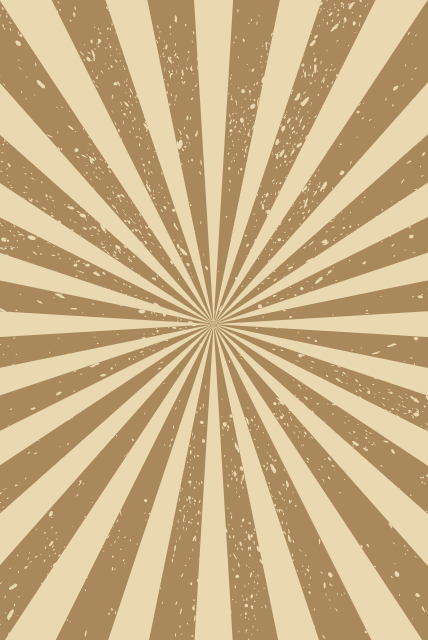
Write a WebGL 2 fragment shader that draws this background.

```glsl
#version 300 es
precision highp float;

uniform vec2 u_resolution;
out vec4 fragColor;

#define CREAM vec3(0.918, 0.851, 0.690)
#define BROWN vec3(0.663, 0.533, 0.361)
#define CENTER vec2(0.499, 0.4935)
#define RAY_COUNT 24.0
#define CREAM_SHARE 0.46
#define SPECK_LAYERS 3
#define COARSE_CELLS 38.0
#define LAYER_RATIO 1.75
#define BASE_DENSITY 0.07
#define CLUSTER_DENSITY 0.62

const float TAU = 6.2831853;

vec3 hash3(vec2 p) {
    vec3 q = fract(vec3(p.xyx) * vec3(0.1031, 0.1030, 0.0973));
    q += dot(q, q.yxz + 33.33);
    return fract((q.xxy + q.yzz) * q.zyx);
}

float valueNoise(vec2 p) {
    vec2 cell = floor(p);
    vec2 f = fract(p);
    f = f * f * (3.0 - 2.0 * f);
    float low = mix(hash3(cell).x, hash3(cell + vec2(1, 0)).x, f.x);
    float high = mix(hash3(cell + vec2(0, 1)).x, hash3(cell + vec2(1, 1)).x, f.x);
    return mix(low, high, f.y);
}

// Antialiased cream wedges, evenly spaced around the center
float rayCoverage(vec2 p, float pixel) {
    float turn = atan(p.x, p.y) / TAU * RAY_COUNT;
    float fromAxis = abs(fract(turn + 0.5) - 0.5);
    float edge = (0.5 * CREAM_SHARE - fromAxis) * TAU / RAY_COUNT * length(p);
    return clamp(edge / pixel + 0.5, 0.0, 1.0);
}

// Chance of a speck: sparse everywhere, dense in worn patches
float wear(vec2 p) {
    float n = 0.6 * valueNoise(p * 8.0 + 41.0) + 0.4 * valueNoise(p * 21.0 + 87.0);
    return BASE_DENSITY + CLUSTER_DENSITY * smoothstep(0.48, 0.82, n);
}

// Jittered chips, stretched roughly along the rays
float speckCoverage(vec2 p, float cells, float seed, float pixel) {
    vec2 grid = p * cells;
    vec2 home = floor(grid);
    float coverage = 0.0;
    for (int y = -1; y <= 1; y++) {
        for (int x = -1; x <= 1; x++) {
            vec2 cell = home + vec2(x, y);
            vec3 place = hash3(cell + seed);
            vec3 shape = hash3(cell + seed + 57.0);
            vec2 spot = cell + place.xy;
            if (place.z > wear(spot / cells)) continue;

            float angle = atan(spot.y, spot.x) + (shape.x - 0.5) * 0.9;
            vec2 along = vec2(cos(angle), sin(angle));
            vec2 offset = grid - spot;
            vec2 local = vec2(dot(offset, along), dot(offset, vec2(-along.y, along.x)));
            local.y += 0.06 * (valueNoise(grid * 6.0 + seed) - 0.5);

            vec2 radius = vec2(mix(0.09, 0.34, shape.y * shape.y), mix(0.05, 0.12, shape.z));
            vec2 q = local / radius;
            float slope = max(length(q / radius), 0.001);
            float edge = length(q) * (1.0 - length(q)) / slope / cells;
            coverage = max(coverage, clamp(edge / pixel + 0.5, 0.0, 1.0));
        }
    }
    return coverage;
}

void main() {
    float pixel = 1.0 / u_resolution.y;
    vec2 p = (gl_FragCoord.xy - CENTER * u_resolution) * pixel;

    float cream = rayCoverage(p, pixel);
    float cells = COARSE_CELLS;
    for (int i = 0; i < SPECK_LAYERS; i++) {
        cream = max(cream, speckCoverage(p, cells, 131.0 * float(i + 1), pixel));
        cells *= LAYER_RATIO;
    }
    fragColor = vec4(mix(BROWN, CREAM, cream), 1.0);
}
```
